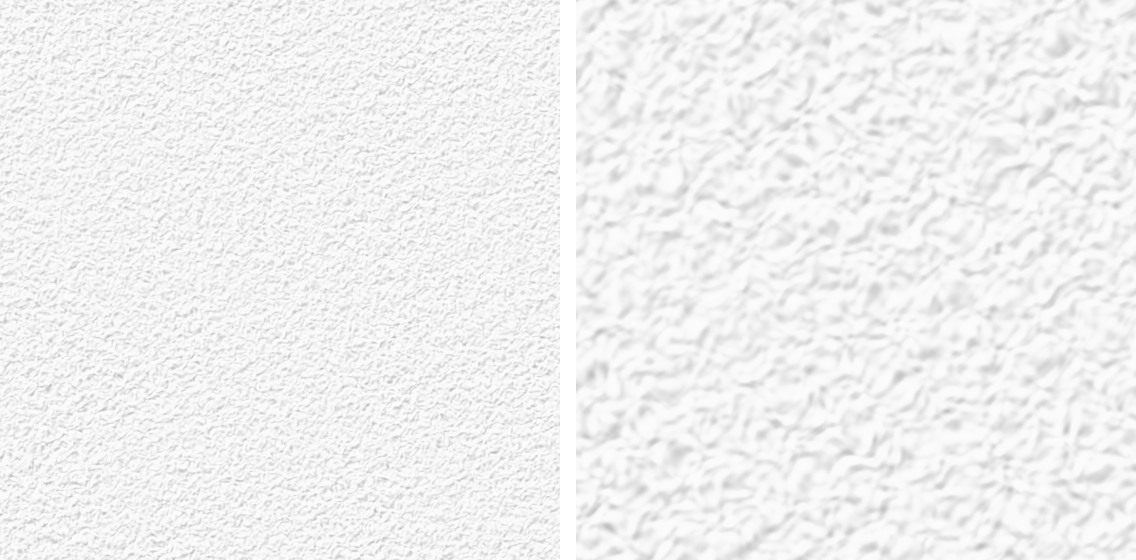
Left: the whole. Right: its middle third, enlarged.
Give the GLSL for this texture, as a WebGL 1 fragment shader.

```glsl
precision highp float;
// White stucco wall: a fine, grainy plaster relief lit from the upper left.
// Octaves of gradient noise form the height; its slope towards the light,
// with small pits added, sets a near-white tone with short grey shadows.

uniform vec2 u_resolution;

const vec3 WHITE = vec3(0.989, 0.989, 0.989);   // fully lit plaster
const float SHADOW_DEPTH = 0.072;               // darkening per unit of slope
const float SHADOW_BIAS = 0.25;                 // slope at which shading begins
const float SHADOW_KNEE = 0.45;                 // softness of that beginning
const vec2 LIGHT_DIR = vec2(-0.42, 0.908);      // towards the light
const float SAMPLE_STEP = 0.0009;               // half width of slope sample
const float SLOPE_SPREAD = 0.82;                // typical raw slope
const vec3 GRAIN_FREQ = vec3(34.0, 84.0, 152.0);  // folds, grains, grit
const vec3 GRAIN_SLOPE = vec3(0.23, 0.72, 0.78);  // steepness of each
const float WARP_FREQ = 46.0;                   // bending of the grain outlines
const float WARP_SIZE = 0.006;
const float PIT_FREQ = 140.0;                   // small round hollows
const float PIT_DEPTH = 1.5;
const float PATCH_FREQ = 5.0;                   // broad changes of roughness
const float PATCH_AMOUNT = 0.25;

const mat2 OCTAVE_TURN = mat2(0.8, 0.6, -0.6, 0.8);

// Pseudo-random unit vector for a lattice point
vec2 latticeGradient(vec2 cell) {
  vec3 h = fract(cell.xyx * vec3(0.1031, 0.1030, 0.0973));
  h += dot(h, h.yzx + 33.33);
  float angle = 6.2831853 * fract((h.x + h.y) * h.z);
  return vec2(cos(angle), sin(angle));
}

float gradientNoise(vec2 p) {
  vec2 cell = floor(p);
  vec2 f = p - cell;
  vec2 fade = f * f * f * (f * (f * 6.0 - 15.0) + 10.0);
  float a = dot(latticeGradient(cell), f);
  float b = dot(latticeGradient(cell + vec2(1.0, 0.0)), f - vec2(1.0, 0.0));
  float c = dot(latticeGradient(cell + vec2(0.0, 1.0)), f - vec2(0.0, 1.0));
  float d = dot(latticeGradient(cell + vec2(1.0, 1.0)), f - vec2(1.0, 1.0));
  return mix(mix(a, b, fade.x), mix(c, d, fade.x), fade.y);
}

// Plaster height, on axes turned to the light
float plasterHeight(vec2 p) {
  vec2 along = vec2(LIGHT_DIR.y, -LIGHT_DIR.x);
  vec2 q = vec2(dot(p, along), dot(p, LIGHT_DIR)) + 3.7;
  float height = 0.0;
  for (int i = 0; i < 3; i++) {
    height += GRAIN_SLOPE[i] * gradientNoise(q * GRAIN_FREQ[i]) / GRAIN_FREQ[i];
    q = OCTAVE_TURN * q + 5.3;
  }
  return height;
}

void main() {
  vec2 p = gl_FragCoord.xy / min(u_resolution.x, u_resolution.y);
  vec2 bend = vec2(gradientNoise(p * WARP_FREQ + 7.1),
                   gradientNoise(p * WARP_FREQ + 23.4));
  vec2 bent = p + WARP_SIZE * bend;

  // Slope rising towards the light, so positive values lie in shade
  vec2 offset = LIGHT_DIR * SAMPLE_STEP;
  float rise = plasterHeight(bent + offset) - plasterHeight(bent - offset);
  float slope = rise / (2.0 * SAMPLE_STEP * SLOPE_SPREAD);

  // Pits break the shadows into short strokes; patches vary the roughness
  slope += PIT_DEPTH * gradientNoise(OCTAVE_TURN * bent * PIT_FREQ + 31.7);
  slope *= 1.0 + PATCH_AMOUNT * gradientNoise(p * PATCH_FREQ + 11.0);

  // Soft ramp: lit faces level off at white, shaded ones darken steadily
  float x = slope + SHADOW_BIAS;
  float shade = 0.5 * (x + sqrt(x * x + SHADOW_KNEE));
  gl_FragColor = vec4(WHITE - SHADOW_DEPTH * shade, 1.0);
}
```
